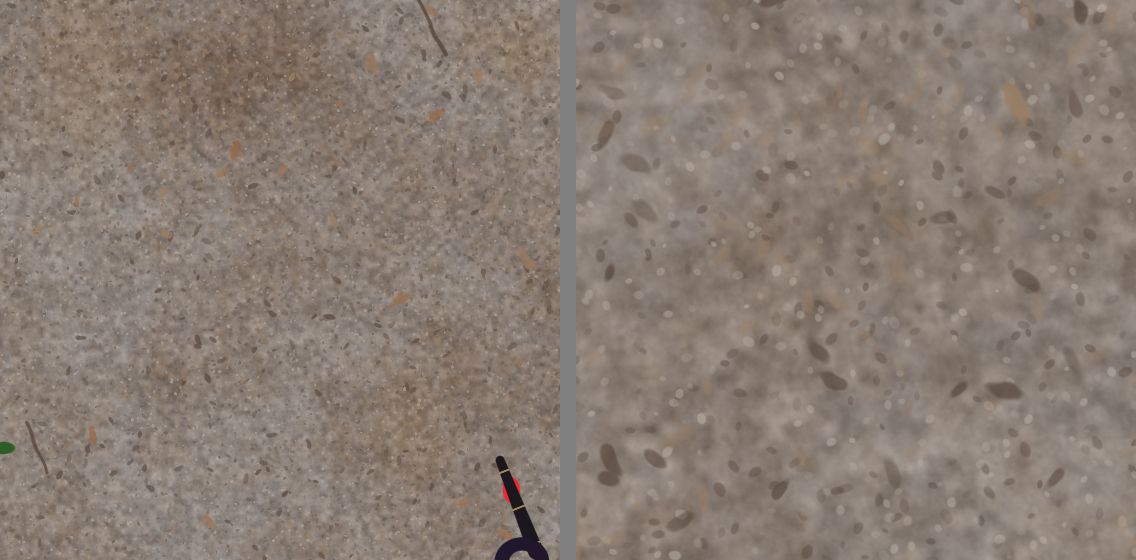
Left, the full canvas; right, a detail of the centre.
A three.js fragment shader for this texture:

```glsl
// Draws trodden gravel and soil with leaf litter, twigs and the tip of a walking pole.
varying vec2 vUv;

const vec3 GREY_GRAVEL = vec3(0.562, 0.525, 0.497);
const vec3 BROWN_SOIL = vec3(0.490, 0.420, 0.368);
const vec3 TAN_DUST = vec3(0.560, 0.478, 0.395);
const vec3 DARK_LITTER = vec3(0.340, 0.275, 0.235);
const vec3 PALE_STONE = vec3(0.700, 0.665, 0.625);
const vec3 DRY_LEAF = vec3(0.610, 0.500, 0.390);
const vec3 RUST_LEAF = vec3(0.590, 0.380, 0.240);
const vec3 TWIG_BROWN = vec3(0.330, 0.260, 0.220);
const vec3 POLE_BLACK = vec3(0.110, 0.090, 0.110);
const vec3 POLE_RED = vec3(0.930, 0.160, 0.210);
const vec3 POLE_GOLD = vec3(0.620, 0.520, 0.310);
const vec3 LEAF_GREEN = vec3(0.180, 0.360, 0.160);

float hash(vec2 p) {
  return fract(sin(dot(p, vec2(127.1, 311.7))) * 43758.5453);
}

float noise(vec2 p) {
  vec2 i = floor(p);
  vec2 f = fract(p);
  f = f * f * (3.0 - 2.0 * f);
  float low = mix(hash(i), hash(i + vec2(1.0, 0.0)), f.x);
  float high = mix(hash(i + vec2(0.0, 1.0)), hash(i + vec2(1.0)), f.x);
  return mix(low, high, f.y);
}

float fbm(vec2 p) {
  float sum = 0.0;
  float gain = 0.5;
  for (int i = 0; i < 4; i++) {
    sum += gain * noise(p);
    p = mat2(1.6, 1.2, -1.2, 1.6) * p + 7.3;
    gain *= 0.5;
  }
  return sum / 0.9375;
}

mat2 rotation(float a) {
  return mat2(cos(a), sin(a), -sin(a), cos(a));
}

// Soft oval spot, 1 at its centre.
float blob(vec2 p, vec2 centre, vec2 radii) {
  vec2 d = (p - centre) / radii;
  return exp(-dot(d, d));
}

// Scattered ragged chips: x is coverage, y a random tint per chip.
vec2 chips(vec2 p, float cells, float density, float size, float stretch, float seed) {
  vec2 q = p * cells;
  vec2 result = vec2(0.0);
  float ragged = 0.7 * (noise(p * 130.0 + seed) - 0.5);
  for (int y = -1; y <= 1; y++) {
    for (int x = -1; x <= 1; x++) {
      vec2 cell = floor(q) + vec2(float(x), float(y));
      vec2 key = cell + seed;
      float present = step(hash(key), density);
      vec2 d = q - cell - vec2(hash(key + 11.3), hash(key + 27.7));
      d = rotation(6.283 * hash(key + 41.9)) * d;
      float radius = size * mix(0.5, 1.0, hash(key + 63.1));
      float dist = length(d * vec2(1.0, stretch)) / radius + ragged;
      float cover = present * (1.0 - smoothstep(0.65, 1.15, dist));
      if (cover > result.x) result = vec2(cover, hash(key + 85.7));
    }
  }
  return result;
}

// Position along a segment (x) and distance from it (y).
vec2 segment(vec2 p, vec2 a, vec2 b) {
  vec2 ab = b - a;
  float t = clamp(dot(p - a, ab) / dot(ab, ab), 0.0, 1.0);
  return vec2(t, length(p - a - ab * t));
}

float fill(float dist) {
  return 1.0 - smoothstep(-0.0015, 0.0015, dist);
}

vec3 ground(vec2 p, float soil) {
  float dust = blob(p, vec2(0.15, 0.88), vec2(0.09, 0.18)) + blob(p, vec2(0.93, 0.92), vec2(0.10, 0.08));
  dust += blob(p, vec2(0.73, 0.24), vec2(0.07, 0.12));
  vec3 color = mix(GREY_GRAVEL, BROWN_SOIL, soil);
  color = mix(color, TAN_DUST, 0.65 * clamp(dust, 0.0, 1.0));
  float grain = fbm(p * 95.0) - 0.5;
  color += 0.24 * grain + 0.07 * (fbm(p * 28.0 + 5.0) - 0.5);
  color += vec3(0.03, 0.0, -0.035) * (fbm(p * 45.0 + 31.0) - 0.5);
  return color;
}

vec3 addPole(vec3 color, vec2 p) {
  vec2 shaft = segment(p, vec2(0.893, 0.178), vec2(0.957, 0.015));
  float band = smoothstep(0.035, 0.015, abs(fract(shaft.x * 2.5) - 0.3));
  float basket = length((p - vec2(0.913, 0.125)) * vec2(1.5, 1.0)) - 0.023;
  float strap = abs(length((p - vec2(0.932, -0.004)) * vec2(1.0, 1.1)) - 0.036) - 0.013;
  color = mix(color, POLE_RED, fill(basket));
  color = mix(color, mix(POLE_BLACK, POLE_GOLD, band), fill(shaft.y - mix(0.008, 0.014, shaft.x)));
  return mix(color, POLE_BLACK + vec3(0.02, 0.0, 0.06), fill(strap));
}

void main() {
  vec2 p = vUv;
  // Brown soil lies along the top and in the lower corners, grey gravel between.
  float soil = 0.75 * blob(p, vec2(0.37, 0.89), vec2(0.30, 0.16)) + 0.4 * blob(p, vec2(0.97, 0.86), vec2(0.12));
  soil += 0.5 * blob(p, vec2(0.74, 0.24), vec2(0.20, 0.15)) + 0.45 * blob(p, vec2(0.10, 0.16), vec2(0.24));
  soil = clamp(soil + 1.5 * (fbm(p * 6.0 + 3.0) - 0.42), 0.0, 1.0);
  vec3 color = ground(p, soil);

  // Litter and stones, from fine to coarse.
  vec2 crumbs = chips(p, 85.0, 0.30, 0.42, 1.6, 3.0);
  color = mix(color, DARK_LITTER, crumbs.x * mix(0.15, 0.45, crumbs.y));
  vec2 stones = chips(p, 100.0, 0.24, 0.36, 1.3, 19.0);
  color = mix(color, PALE_STONE, stones.x * mix(0.15, 0.65, stones.y));
  vec2 litter = chips(p, 36.0, 0.20, 0.40, 2.1, 37.0);
  color = mix(color, DARK_LITTER, litter.x * mix(0.25, 0.70, litter.y));
  vec2 flakes = chips(p, 42.0, 0.28, 0.42, 2.2, 53.0);
  color = mix(color, DRY_LEAF, flakes.x * (0.15 + 0.55 * soil));
  vec2 leaves = chips(p, 11.0, 0.14, 0.22, 2.0, 71.0);
  color = mix(color, mix(DRY_LEAF, RUST_LEAF, leaves.y), 0.75 * leaves.x);

  // Twigs, a green leaf and the pole.
  float bend = 0.008 * (noise(p * 30.0) - 0.5);
  float twigs = min(segment(p + bend, vec2(0.745, 1.0), vec2(0.795, 0.90)).y, segment(p + bend, vec2(0.047, 0.245), vec2(0.083, 0.155)).y);
  color = mix(color, TWIG_BROWN, 0.75 * fill(twigs - 0.003));
  color = mix(color, LEAF_GREEN, fill(length((p - vec2(0.005, 0.2)) * vec2(0.5, 1.0)) - 0.011));
  gl_FragColor = vec4(addPole(color, p), 1.0);
}
```
